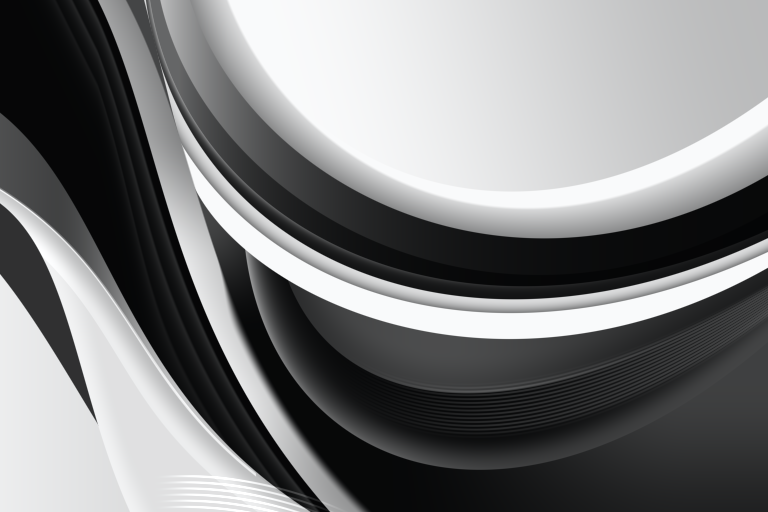
This background is drawn by a Shadertoy shader. Its source:

```glsl
// Signed distance to a cubic Bezier with rising x; positive below it (y points down)
float curve(vec2 p, vec2 a, vec2 b, vec2 c, vec2 d) {
    float lo = 0.0, hi = 1.0;
    for (int i = 0; i < 14; i++) {
        float t = 0.5 * (lo + hi), s = 1.0 - t;
        float x = s*s*s*a.x + 3.0*s*s*t*b.x + 3.0*s*t*t*c.x + t*t*t*d.x;
        if (x < p.x) lo = t; else hi = t;
    }
    float t = 0.5 * (lo + hi), s = 1.0 - t;
    vec2 q = s*s*s*a + 3.0*s*s*t*b + 3.0*s*t*t*c + t*t*t*d;
    vec2 tangent = s*s*(b - a) + 2.0*s*t*(c - b) + t*t*(d - c);
    float slope = tangent.y / max(tangent.x, 1e-4);
    return (p.y - q.y - slope * (p.x - q.x)) / sqrt(1.0 + slope * slope);
}

// Relative position between an upper edge and a lower edge
float span(float upper, float lower) {
    return clamp(upper / max(upper - lower, 1e-4), 0.0, 1.0);
}

float cover(float d) {
    float soft = 0.75 / iResolution.y;
    return smoothstep(-soft, soft, d);
}

float wire(float d, float width) {
    return 1.0 - smoothstep(width, width + 1.5 / iResolution.y, abs(d));
}

// Bright bowl and the nested bands around it
float bowl(vec2 p) {
    float inner = curve(p, vec2(0.445, 0.0), vec2(0.566, 0.313), vec2(0.996, 0.557), vec2(1.5, 0.19));
    float lip = curve(p, vec2(0.445, 0.0), vec2(0.563, 0.313), vec2(0.986, 0.596), vec2(1.5, 0.244));
    float rim = curve(p, vec2(0.371, 0.0), vec2(0.488, 0.361), vec2(0.996, 0.635), vec2(1.5, 0.342));
    float groove = curve(p, vec2(0.313, 0.0), vec2(0.4, 0.4), vec2(0.957, 0.723), vec2(1.5, 0.414));
    float ridge = curve(p, vec2(0.293, 0.0), vec2(0.361, 0.453), vec2(0.898, 0.723), vec2(1.5, 0.449));
    float silver = curve(p, vec2(0.285, 0.0), vec2(0.352, 0.498), vec2(0.898, 0.75), vec2(1.5, 0.465));
    float white = curve(p, vec2(0.258, 0.0), vec2(0.322, 0.518), vec2(0.879, 0.781), vec2(1.5, 0.492));

    float g = 0.98 - 0.25 * smoothstep(0.5, 1.5, p.x - 0.3 * p.y);
    g = mix(g, 0.98, cover(inner));
    float u = span(lip, rim);
    g = mix(g, mix(0.86, 0.54, u), smoothstep(-0.003, 0.004, lip));
    g = mix(g, 0.03 + 0.55 * exp(-4.5 * (p.x - 0.37)), cover(rim));
    g = mix(g, 0.02 + 0.38 * exp(-6.0 * max(p.x - 0.35, 0.0)), cover(groove));
    float fade = exp(-2.5 * max(p.x - 0.35, 0.0));
    g = mix(g, 0.07 + 0.55 * fade * exp(-130.0 * max(ridge, 0.0)), cover(ridge));
    u = span(silver, white);
    g = mix(g, mix(0.86, 0.47, u * u), cover(silver));
    return mix(g, 0.98, cover(white));
}

// Dark folds underneath the bowl
float underside(vec2 p) {
    float outer = curve(p, vec2(0.477, 0.469), vec2(0.518, 0.908), vec2(0.977, 1.115), vec2(1.5, 0.668));
    float pocket = curve(p, vec2(0.555, 0.527), vec2(0.645, 0.8), vec2(0.977, 0.879), vec2(1.5, 0.566));
    float g = 0.03 + 0.22 * smoothstep(0.75, 1.35, p.x) * (1.0 - 0.6 * smoothstep(0.75, 1.05, p.y));
    g += 0.24 * smoothstep(0.65, 0.42, p.y) * smoothstep(0.6, 0.4, p.x);

    float fold = 0.03 + 0.1 * smoothstep(0.9, 1.5, p.x);
    fold += 0.6 * exp(32.0 * min(outer, 0.0)) * exp(-3.5 * max(p.x - 0.48, 0.0));
    fold += 0.12 * smoothstep(-0.065, -0.01, outer) * smoothstep(0.55, 0.8, p.x);
    g = mix(g, fold, cover(-outer));

    float glow = 0.17 + 0.13 * exp(-9.0 * pow(p.x - 0.85, 2.0)) - 0.06 * smoothstep(-0.08, 0.0, pocket);
    g = mix(g, glow, cover(-pocket));

    // Fine wires following both folds
    float room = max(pocket - outer, 0.01);
    float u = pocket / room;
    float spacing = room / 20.0;
    float d = (fract(u * 20.0) - 0.5) * spacing;
    float zone = smoothstep(-0.15, 0.0, u) * smoothstep(0.62, 0.45, u) * smoothstep(0.65, 1.0, p.x);
    return g + 0.13 * zone * wire(d, 0.0004);
}

void mainImage(out vec4 fragColor, in vec2 fragCoord) {
    vec2 uv = fragCoord / iResolution.xy;
    vec2 p = vec2(1.5 * uv.x, 1.0 - uv.y);

    float base = curve(p, vec2(0.363, 0.322), vec2(0.42, 0.547), vec2(0.938, 0.84), vec2(1.5, 0.523));
    float g = mix(bowl(p), underside(p), cover(base));

    // Silver ribbon beside the black folds
    float ribbon = curve(p, vec2(0.246, 0.0), vec2(0.41, 0.313), vec2(0.39, 0.674), vec2(0.727, 1.0));
    float black = curve(p, vec2(0.191, 0.0), vec2(0.322, 0.264), vec2(0.322, 0.635), vec2(0.645, 1.0));
    float across = span(ribbon, black);
    float silver = 0.58 + 0.27 * smoothstep(0.25, 0.52, p.y) - 0.25 * smoothstep(0.75, 1.0, p.y);
    silver += 0.12 * (across - 0.5);
    float soft = 0.002 + 0.02 * smoothstep(0.5, 0.65, p.y);
    g = mix(g, silver, smoothstep(-0.002, soft, ribbon));

    // Black folds with faint highlights
    float folds = 0.025;
    for (int i = 0; i < 3; i++) {
        float d = black - 0.016 - 0.029 * float(i);
        folds += (0.17 - 0.05 * float(i)) * smoothstep(-0.003, 0.003, d) * exp(-80.0 * max(d, 0.0));
    }
    g = mix(g, folds, cover(black));

    // Grey wedge and pale veil
    float wedge = curve(p, vec2(-0.02, 0.205), vec2(0.215, 0.371), vec2(0.22, 0.742), vec2(0.586, 0.986));
    float veil = curve(p, vec2(-0.01, 0.363), vec2(0.293, 0.547), vec2(0.244, 0.781), vec2(0.605, 1.0));
    float edge = curve(p, vec2(-0.01, 0.39), vec2(0.137, 0.488), vec2(0.146, 0.762), vec2(0.254, 1.0));
    g = mix(g, 0.31 - 0.5 * p.x + 0.65 * smoothstep(0.1, 0.38, p.x), cover(wedge));
    float pale = mix(0.74, 0.93, smoothstep(0.0, 0.05, veil)) - 0.05 * cover(veil - 0.055);
    pale += 0.07 * smoothstep(-0.05, 0.0, edge);
    g = mix(g, pale, cover(veil));
    g += 0.2 * wire(veil, 0.001) * cover(0.5 - p.x);

    // Dark sliver over the pale corner
    float corner = curve(p, vec2(-0.01, 0.523), vec2(0.059, 0.605), vec2(0.127, 0.723), vec2(0.186, 0.82));
    float left = mix(0.19, 0.93 - 0.25 * p.x, cover(corner));
    g = mix(g, left, cover(edge));

    // Light threads along the bottom
    for (int i = 0; i < 6; i++) {
        float d = p.y - 0.93 - 0.012 * float(i) - 0.7 * pow(p.x - 0.36, 2.0);
        g += 0.2 * wire(d, 0.0005) * smoothstep(0.3, 0.42, p.x) * smoothstep(0.7, 0.55, p.x);
    }
    fragColor = vec4(clamp(vec3(g - 0.003, g, g + 0.003), 0.0, 1.0), 1.0);
}
```
